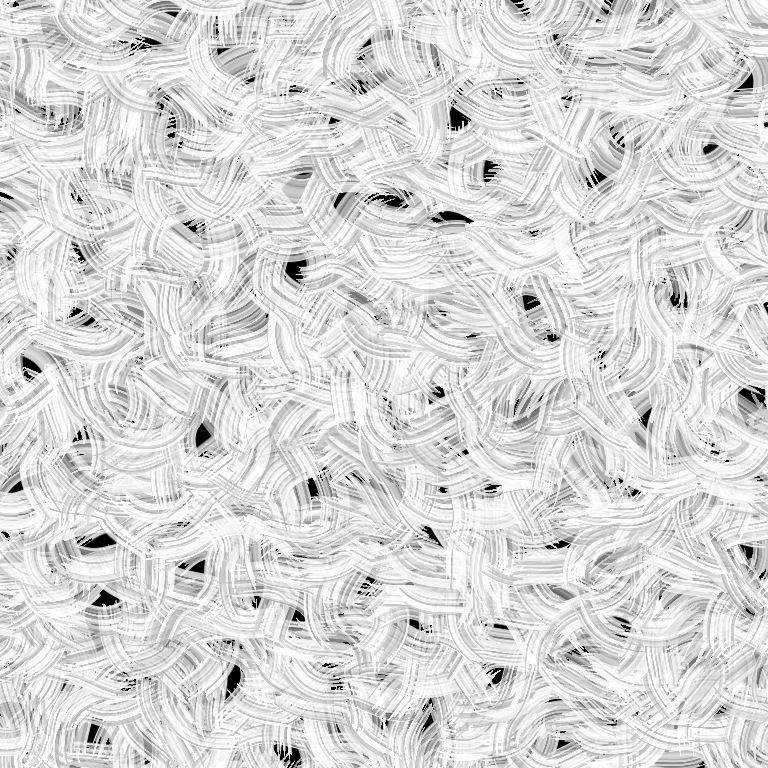
This texture is drawn by a WebGL 2 fragment shader. Its source:

```glsl
#version 300 es
precision highp float;

#define GRID 27.0          // strokes per canvas side
#define JITTER 0.62        // scatter of stroke centres, in cells
#define HALF_LENGTH 0.054
#define HALF_WIDTH 0.0215
#define RAGGED 0.031       // how far bristles fall short at the ends
#define BRISTLES 19.0
#define BEND 0.020         // height of the centre line wave
#define WAVE 36.0          // frequency of the centre line wave
#define LEVEL_BIAS 0.2     // preference for level strokes
#define INK_RANGE vec2(0.65, 1.04)
#define COVER_RANGE vec2(0.60, 0.90)

uniform vec2 u_resolution;
out vec4 outColor;

const float PI = 3.14159265;

vec4 hash4(vec2 p) {
    vec4 q = fract(p.xyxy * vec4(0.1031, 0.1030, 0.0973, 0.1099));
    q += dot(q, q.wzxy + 33.33);
    return fract((q.xxyz + q.yzzw) * q.zywx);
}

// Centre line of a stroke: x = height, y = slope
vec2 centreLine(float x, float phase, float bend) {
    float angle = x * WAVE + phase;
    return bend * vec2(sin(angle), WAVE * cos(angle));
}

// Returns ink brightness and coverage of one stroke
vec2 brushStroke(vec2 p, vec4 shape, float seed, float px) {
    float t = (shape.x - 0.5) * PI;
    float turn = t - LEVEL_BIAS * sin(2.0 * t);
    float c = cos(turn), s = sin(turn);
    p = vec2(c * p.x + s * p.y, c * p.y - s * p.x);

    // Nearest point on the curve, then signed distance across it
    float phase = shape.y * 2.0 * PI;
    float bend = BEND * mix(0.5, 1.0, shape.z);
    vec2 line = centreLine(p.x, phase, bend);
    float foot = p.x + line.y * (p.y - line.x) / (1.0 + line.y * line.y);
    line = centreLine(foot, phase, bend);
    float across = (p.y - line.x - line.y * (p.x - foot))
                 / sqrt(1.0 + line.y * line.y);
    float halfWidth = HALF_WIDTH * mix(0.85, 1.15, shape.w);
    if (abs(across) > halfWidth + px || abs(foot) > HALF_LENGTH + px)
        return vec2(0.0);

    // Bristle streaks run along the stroke
    float bristle = (across / halfWidth * 0.5 + 0.5) * BRISTLES + 20.0;
    float id = floor(bristle);
    vec4 here = hash4(vec2(id, seed));
    vec4 next = hash4(vec2(id + 1.0, seed));
    vec4 hair = mix(here, next, smoothstep(0.3, 0.7, fract(bristle)));
    float load = 1.0 - (1.0 - hair.z) * (1.0 - hair.z);

    // Each bristle starts and stops at its own place
    float reach = HALF_LENGTH - RAGGED * (foot > 0.0 ? hair.x : hair.y);
    float ends = 1.0 - smoothstep(-px, px, abs(foot) - reach);
    float sides = 1.0 - smoothstep(-px, px, abs(across) - halfWidth);
    float ink = min(mix(INK_RANGE.x, INK_RANGE.y, load), 1.0);
    float cover = mix(COVER_RANGE.x, COVER_RANGE.y, 0.6 * load + 0.4 * hair.w);
    return vec2(ink, cover * ends * sides);
}

void main() {
    float side = min(u_resolution.x, u_resolution.y);
    vec2 uv = gl_FragCoord.xy / side;
    float px = 0.6 / side;
    vec2 home = floor(uv * GRID);
    float shade = 0.0;

    // Paint the strokes of all nearby cells over a black ground
    for (int j = -2; j <= 2; j++) {
        for (int i = -2; i <= 2; i++) {
            vec2 cell = home + vec2(i, j);
            vec4 place = hash4(cell + 71.0);
            vec4 shape = hash4(cell + 213.0);
            vec2 centre = (cell + 0.5 + JITTER * (place.xy - 0.5)) / GRID;
            vec2 paint = brushStroke(uv - centre, shape, place.z * 300.0, px);
            shade = mix(shade, paint.x, paint.y);
        }
    }
    outColor = vec4(vec3(shade), 1.0);
}
```
